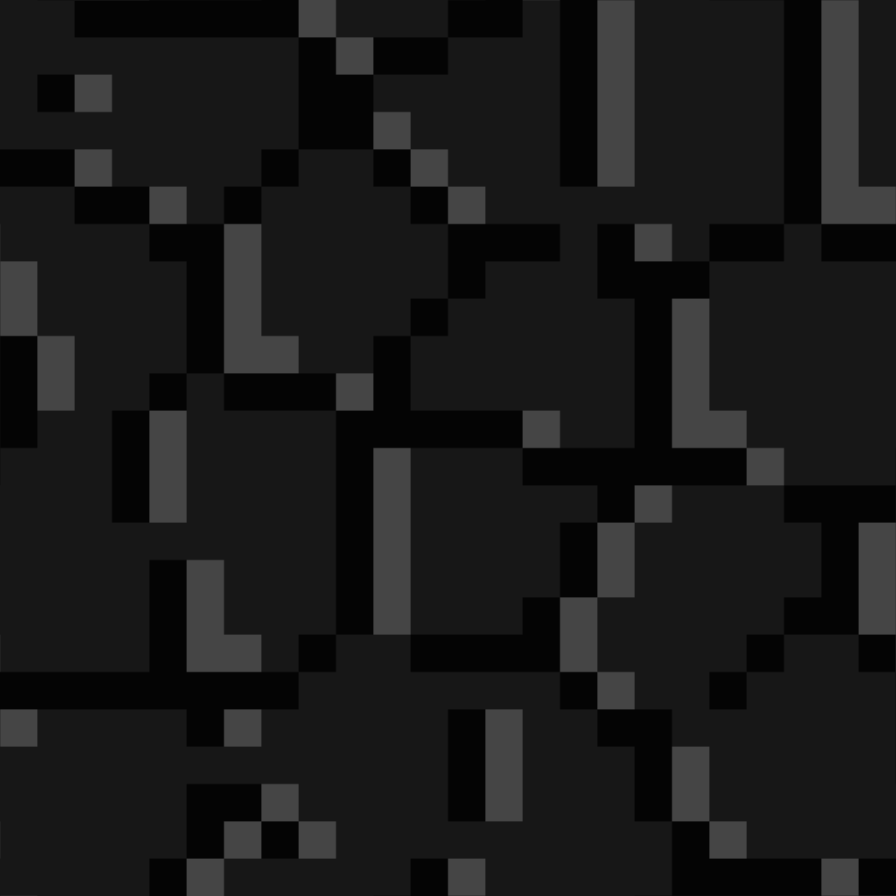
A three.js fragment shader for this pattern:

```glsl
// Dark blocky cobblestones: black cracks between stones with grey highlights on their left edges.
varying vec2 vUv;

const float BLOCKS = 24.0;        // square blocks across the canvas
const float STONE_SIZE = 6.1;     // mean stone width, in blocks
const float JITTER = 0.62;        // wander of each stone centre
const float CRACK_WIDTH = 0.93;   // 1.0 gives unbroken one-block lines
const float EDGE_BLUR = 0.0018;   // block edge softness, in canvas units
const vec2 LIGHT_DIR = vec2(0.906, 0.423);
const float LIGHT_SPREAD = 0.57;  // cosine of the lit half angle

const vec3 STONE = vec3(0.09);
const vec3 CRACK = vec3(0.016);
const vec3 HIGHLIGHT = vec3(0.27);

vec2 hash2(vec2 p) {
  vec3 q = fract(vec3(p.xyx) * vec3(0.1031, 0.1030, 0.0973));
  q += dot(q, q.yzx + 33.33);
  return fract((q.xx + q.yz) * q.zy);
}

// Stone centre in a grid whose odd rows are shifted by half a cell.
vec2 stoneCentre(vec2 cell, float jitter) {
  vec2 wander = (hash2(cell + 47.0) - 0.5) * jitter;
  return cell + 0.5 + vec2(0.5 * mod(cell.y, 2.0), 0.0) + wander;
}

// Cellular noise: xy = border normal pointing right, z = 1 inside a crack.
vec3 crackAt(vec2 block, float stoneSize, float width) {
  vec2 p = (block + 0.5) / stoneSize;
  vec2 base = floor(p);
  vec2 nearest = vec2(0.0), second = vec2(0.0);
  float d1 = 1e3, d2 = 1e3;
  for (int j = -1; j <= 1; j++) {
    for (int i = -2; i <= 1; i++) {
      vec2 centre = stoneCentre(base + vec2(float(i), float(j)), JITTER);
      float d = distance(p, centre);
      if (d < d1) {
        d2 = d1; second = nearest;
        d1 = d;  nearest = centre;
      } else if (d < d2) {
        d2 = d;  second = centre;
      }
    }
  }
  // A width scaled by the larger normal component keeps lines one block thick.
  vec2 normal = normalize(second - nearest);
  float border = dot(0.5 * (nearest + second) - p, normal) * stoneSize;
  float reach = 0.5 * width * max(abs(normal.x), abs(normal.y));
  return vec3(normal.x < 0.0 ? -normal : normal, step(border, reach));
}

bool isCrack(vec2 block) {
  return crackAt(block, STONE_SIZE, CRACK_WIDTH).z > 0.5;
}

// A block is lit when the crack on its left faces the light.
bool isLit(vec2 block) {
  vec3 left = crackAt(block - vec2(1.0, 0.0), STONE_SIZE, CRACK_WIDTH);
  return left.z > 0.5 && dot(left.xy, LIGHT_DIR) > LIGHT_SPREAD;
}

// Foot of an L-shaped highlight, resting on a level crack.
bool isFoot(vec2 block) {
  vec2 left = block - vec2(1.0, 0.0);
  return isCrack(block - vec2(0.0, 1.0)) && isCrack(left - vec2(0.0, 1.0))
      && !isCrack(left) && isLit(left) && isLit(left + vec2(0.0, 1.0));
}

vec3 blockColor(vec2 block) {
  if (isCrack(block)) return CRACK;
  if (isLit(block) || isFoot(block)) return HIGHLIGHT;
  return STONE;
}

void main() {
  // Blend neighbouring blocks by their coverage of a small square.
  float blur = EDGE_BLUR * BLOCKS;
  vec2 upper = vUv * BLOCKS + 0.5 * blur;
  vec2 hi = floor(upper);
  vec2 lo = floor(upper - blur);
  vec2 cover = clamp((upper - hi) / blur, 0.0, 1.0);

  vec3 color = blockColor(hi);
  if (lo != hi) {
    vec3 bottom = mix(blockColor(lo), blockColor(vec2(hi.x, lo.y)), cover.x);
    vec3 top = mix(blockColor(vec2(lo.x, hi.y)), color, cover.x);
    color = mix(bottom, top, cover.y);
  }
  gl_FragColor = vec4(color, 1.0);
}
```
